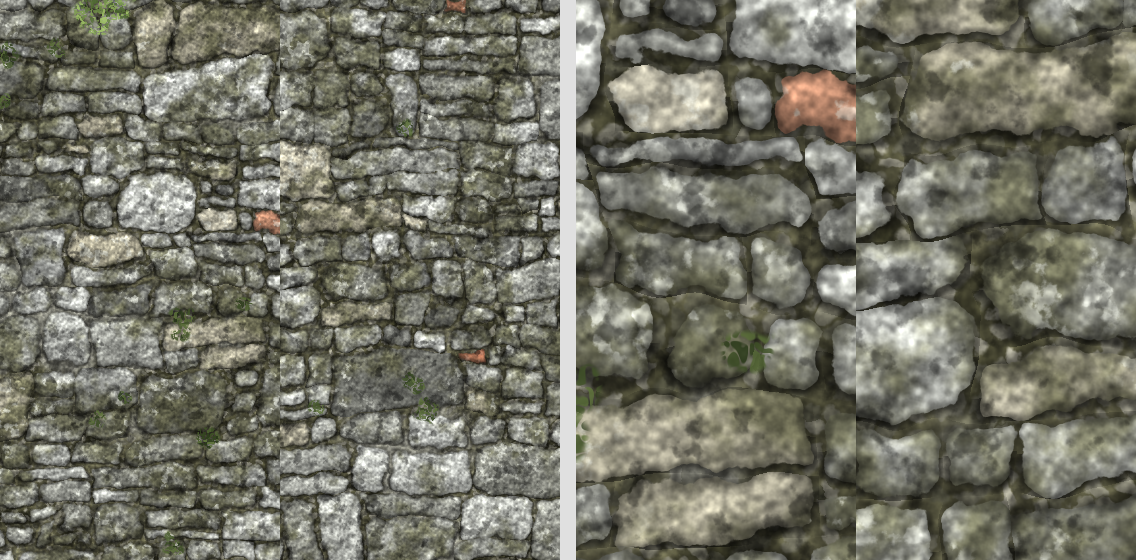
Left: the whole. Right: its middle third, enlarged.
Give the GLSL for this texture, as a Shadertoy shader.

```glsl
// Weathered rubble wall: uneven courses of grey stones, cut by a central seam.
// Courses are split into rounded boxes, warped by noise, then covered with
// moss, lichen, grain, brick chips and small plants.
#define SPLIT 0.34      // chance of two stacked stones
#define ROUGHNESS 0.020 // wobble of outlines
#define MOSS 0.80       // dark growth
#define GRAIN 0.72      // fine grain contrast
#define RELIEF 1.9      // surface lighting
#define BRICKS 0.13     // brick share of thin stones
#define PLANTS 16       // number of tufts
#define TONE 0.85       // tone curve, lower is brighter

struct Stone { float d; vec2 q, extent, id; };

float hash(vec2 p) {
    vec3 q = fract(p.xyx * 0.1031);
    q += dot(q, q.yzx + 33.33);
    return fract((q.x + q.y) * q.z);
}

float noise(vec2 p) {
    vec2 i = floor(p), f = fract(p);
    f = f * f * (3.0 - 2.0 * f);
    return mix(mix(hash(i), hash(i + vec2(1, 0)), f.x),
               mix(hash(i + vec2(0, 1)), hash(i + 1.0), f.x), f.y);
}

vec2 noise2(vec2 p) { return vec2(noise(p), noise(p + 40.0)) - 0.5; }

float fbm(vec2 p) {
    float sum = 0.0, amp = 0.5;
    for (int i = 0; i < 5; i++) {
        sum += amp * noise(p);
        p = mat2(1.6, 1.2, -1.2, 1.6) * p + 7.3;
        amp *= 0.5;
    }
    return sum / 0.97;
}

// Nearest jittered point: distance and a random value of its cell
vec2 pebbles(vec2 p) {
    vec2 best = vec2(9, 0);
    for (int k = 0; k < 9; k++) {
        vec2 c = floor(p) + vec2(k % 3, k / 3) - 1.0;
        float d = length(c + 0.2 + 0.6 * vec2(hash(c), hash(c + 31.0)) - p);
        if (d < best.x) best = vec2(d, hash(c + 77.0));
    }
    return best;
}

// Find the course, the block in it, then cut the block into stones
Stone findStone(vec2 p, float seed) {
    float y = -0.05, h = 0.0, row = 0.0;
    for (int i = 0; i < 40; i++) {
        row = float(i);
        h = mix(0.040, 0.122, hash(vec2(row * 3.0 + 2.0, seed + 9.0)));
        if (p.y < y + h) break;
        y += h;
    }
    float x = -0.04 - 0.1 * hash(vec2(row, seed + 5.0)), w = 0.0, col = 0.0;
    for (int j = 0; j < 40; j++) {
        col = float(j);
        float r = hash(vec2(col * 7.0 + 1.0, row * 5.0 + seed));
        w = mix(0.05, 0.1, r) + 1.4 * h * r * r;
        if (p.x < x + w) break;
        x += w;
    }
    vec2 low = vec2(x, y), size = vec2(w, h), id = vec2(row * 41.0 + col, seed);
    for (int k = 0; k < 3; k++) {
        float r = hash(id + float(k) * 13.0), cut = mix(0.3, 0.7, hash(id + 19.0 + float(k)));
        vec2 axis = vec2(0);
        if (size.y > 0.06 && r < SPLIT) axis.y = 1.0;
        else if (size.x > 2.4 * size.y && r < 0.6) axis.x = 1.0;
        vec2 part = size * mix(vec2(1), vec2(cut), axis);
        if (dot(axis, p - low - part) > 0.0) {
            low += axis * part;
            part = mix(part, size - part, axis);
            id += 101.0;
        }
        size = part;
    }
    float tilt = 0.16 * (hash(id + 3.0) - 0.5);
    vec2 q = mat2(1.0, tilt, -tilt, 1.0) * (p - low - 0.5 * size);
    vec2 extent = 0.5 * size - mix(0.001, 0.006, hash(id + 4.0));
    float radius = min(extent.x, extent.y) * mix(0.2, 0.9, hash(id + 6.0));
    vec2 e = abs(q) - extent + radius;
    float d = length(max(e, 0.0)) + min(max(e.x, e.y), 0.0) - radius;
    return Stone(d, q, extent, id);
}

vec3 stoneColor(Stone s, vec2 p) {
    float tone = hash(s.id + 8.0), kind = hash(s.id + 12.0);
    vec3 c = mix(vec3(0.45, 0.455, 0.42), vec3(0.70, 0.71, 0.69), tone);
    c = mix(c, vec3(0.60, 0.56, 0.44), 0.55 * step(0.92, kind));
    c *= 1.0 - 0.25 * step(kind, 0.2);
    bool brick = s.extent.y < 0.016 && s.extent.x < 0.04 && hash(s.id + 15.0) < BRICKS;
    if (brick) c = mix(vec3(0.50, 0.29, 0.21), vec3(0.64, 0.46, 0.36), tone);
    float growth = smoothstep(0.43, 0.66, 0.55 * fbm(p * 8.0) + 0.45 * fbm(p * 42.0 + 4.0));
    c = mix(c, vec3(0.28, 0.28, 0.19), growth * (brick ? 0.2 : MOSS));
    c *= 0.74 + 0.52 * fbm(p * 30.0 + 9.0);
    float lichen = smoothstep(0.56, 0.68, fbm(p * 75.0)) * smoothstep(0.42, 0.60, fbm(p * 12.0 + 30.0));
    c = mix(c, vec3(0.76, 0.77, 0.73), 0.6 * lichen);
    c *= 1.0 + 0.13 * clamp(s.q.y / s.extent.y, -1.0, 1.0);
    return c * mix(0.68, 1.04, smoothstep(0.0, -0.007, s.d));
}

vec3 jointColor(Stone s, vec2 p) {
    vec2 rubble = pebbles(p * 60.0 + 2.0 * fbm(p * 50.0));
    vec3 c = mix(vec3(0.10, 0.10, 0.05), vec3(0.44, 0.43, 0.32), fbm(p * 24.0 + 3.0));
    vec3 chip = mix(vec3(0.25, 0.25, 0.19), vec3(0.57, 0.56, 0.51), rubble.y);
    c = mix(c, chip, 0.75 * smoothstep(0.50, 0.30, rubble.x));
    c = mix(c, vec3(0.6, 0.6, 0.56), 0.7 * smoothstep(0.60, 0.72, fbm(p * 5.0 + 50.0)));
    float shadow = s.q.y < 0.0 ? 0.38 : 0.66;
    return c * mix(shadow, 1.0, smoothstep(0.0, 0.009, s.d));
}

// Leafy tufts; the first is the bright bush at the top
vec3 addPlants(vec3 c, vec2 p) {
    vec2 leaf = pebbles(p * 110.0 + 1.6 * noise2(p * 150.0));
    vec3 dark = vec3(0.15, 0.21, 0.09), light = vec3(0.38, 0.46, 0.24);
    for (int i = 0; i < PLANTS; i++) {
        float n = float(i), size = mix(0.012, 0.026, hash(vec2(n, 3)));
        vec2 root = vec2(hash(vec2(n, 11)), hash(vec2(n, 23)));
        float bush = i == 0 ? 1.0 : 0.0;
        root = mix(root, vec2(0.185, 0.985), bush);
        size = mix(size, 0.045, bush);
        float r = length(p - root) / size + 0.9 * (noise(p * 70.0) - 0.5);
        float cover = smoothstep(0.55, 0.34, leaf.x) * smoothstep(1.0, 0.7, r);
        c = mix(c, mix(dark, light, leaf.y) * (1.0 + 0.75 * bush), 0.85 * cover);
    }
    return c;
}

void mainImage(out vec4 fragColor, in vec2 fragCoord) {
    vec2 uv = fragCoord / iResolution.xy;
    float side = step(0.5, uv.x), edge = 1.0 / iResolution.y;
    vec2 p = uv + side * vec2(5, 3);

    // Warped wall coordinates, separate on each side of the seam
    vec2 wall = vec2(uv.x - 0.5 * side, uv.y);
    wall += ROUGHNESS * (1.5 * noise2(p * 10.0) + 0.5 * noise2(p * 42.0 + 8.0));
    Stone s = findStone(wall, 17.0 + 57.0 * side);
    s.d += 0.012 * (fbm(p * 70.0) - 0.5);
    vec3 c = mix(jointColor(s, p), stoneColor(s, p), smoothstep(edge, -edge, s.d));

    // Light from above, then grain and dark pits
    float slope = fbm(p * 48.0) - fbm(p * 48.0 + vec2(-0.08, 0.20));
    c *= 1.0 + RELIEF * slope;
    c *= 1.0 + GRAIN * (0.6 * noise(p * 270.0) + 0.4 * noise(p * 140.0 + 5.0) - 0.5);
    c *= 1.0 - 0.4 * smoothstep(0.60, 0.74, fbm(p * 62.0 + 20.0));
    c = pow(max(c, 0.0), vec3(TONE));
    fragColor = vec4(clamp(addPlants(c, uv), 0.0, 1.0), 1.0);
}
```
